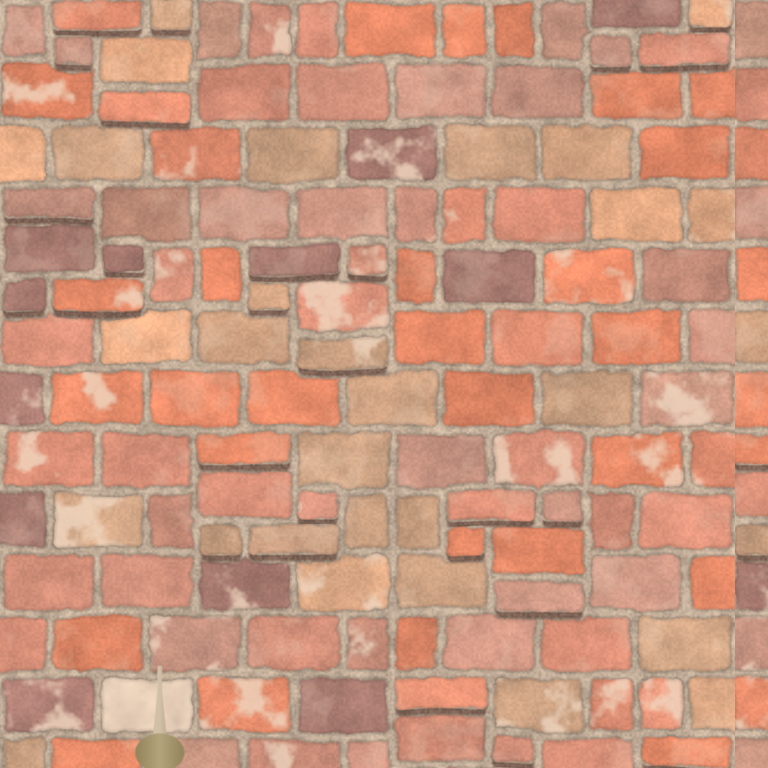
This texture is drawn by a WebGL 1 fragment shader. Its source:

```glsl
precision highp float;
uniform vec2 u_resolution;
#define GRID vec2(7.84, 12.53)
#define JOINT 0.0056
#define CORNER 0.007
#define ROUGHNESS 0.009
#define SEAM_X 0.957
#define SEAM_JUMP 0.697
#define SHADOW_DROP 0.12
#define SPLIT_CHANCE 0.07
#define STAIN_CHANCE 0.3
#define MORTAR vec3(0.75, 0.67, 0.59)
#define CHALK vec3(0.94, 0.84, 0.75)
#define SOOT vec3(0.47, 0.35, 0.30)

float hash(vec2 p) {
  vec3 q = fract(p.xyx * 0.1031);
  q += dot(q, q.yzx + 33.33);
  return fract((q.x + q.y) * q.z);
}
float noise(vec2 p) {
  vec2 i = floor(p), f = fract(p), e = vec2(1.0, 0.0);
  f = f * f * (3.0 - 2.0 * f);
  return mix(mix(hash(i), hash(i + e.xy), f.x),
             mix(hash(i + e.yx), hash(i + e.xx), f.x), f.y);
}
float fbm(vec2 p) {
  float sum = 0.0, amp = 0.533;
  for (int i = 0; i < 4; i++) {
    sum += amp * noise(p);
    p = p * 2.03 + 17.3;
    amp *= 0.5;
  }
  return sum;
}
// Distance to a rounded brick; rect is low and high corner in grid units
float brickDist(vec2 p, vec4 rect) {
  vec2 extent = 0.5 * (rect.zw - rect.xy) / GRID - JOINT - CORNER;
  vec2 a = abs(p - 0.5 * (rect.xy + rect.zw)) / GRID - extent;
  return length(max(a, 0.0)) + min(max(a.x, a.y), 0.0) - CORNER;
}
// Interlocked group of thin bricks, headers and one flush stretcher
vec4 groupRect(int k) {
  if (k == 0) return vec4(0.0, 0.0, 1.0, 0.62);
  if (k == 1) return vec4(0.0, 0.62, 1.0, 1.5);
  if (k == 2) return vec4(1.0, 0.93, 1.5, 1.52);
  if (k == 3) return vec4(0.0, 1.5, 0.5, 2.12);
  return vec4(0.5, 1.5, 1.5, 2.12);
}
vec3 clayColor(float t) {
  vec3 c = mix(vec3(0.88, 0.53, 0.40), vec3(0.84, 0.56, 0.47), smoothstep(0.15, 0.35, t));
  c = mix(c, vec3(0.77, 0.57, 0.50), smoothstep(0.38, 0.55, t));
  c = mix(c, vec3(0.78, 0.62, 0.50), smoothstep(0.58, 0.66, t));
  c = mix(c, vec3(0.90, 0.67, 0.52), smoothstep(0.75, 0.80, t));
  return mix(c, vec3(0.66, 0.48, 0.44), smoothstep(0.86, 0.90, t));
}
void main() {
  vec2 uv = gl_FragCoord.xy / u_resolution;
  float soft = max(0.0015, 1.0 / u_resolution.y);
  vec2 p = vec2(uv.x - SEAM_JUMP * step(SEAM_X, uv.x), 1.0 - uv.y);
  vec2 wobble = vec2(noise(p * 14.0), noise(p * 14.0 + 41.0)) - 0.5;
  vec2 w = p * GRID + wobble * vec2(0.05, 0.08);
  // Running bond, with some stretchers split into headers
  float row = floor(w.y), shift = 0.5 * (1.0 - mod(row, 2.0));
  float col = floor(w.x - shift);
  vec2 seed = vec2(col, row) + 20.0;
  vec4 rect = vec4(col + shift, row, col + shift + 1.0, row + 1.0);
  if (hash(seed + 7.0) < SPLIT_CHANCE) {
    float side = step(0.5, w.x - rect.x);
    rect.xz = rect.x + 0.5 * vec2(side, side + 1.0);
    seed.x += 50.0 * side;
  }
  bool pale = col == 1.0 && row == 11.0;
  // Brick groups on a diagonal lattice, every other one turned around
  float group = 1.0, raised = 1.0, shade = 1.0;
  vec2 groupSeed = vec2(0.0);
  for (int v = 0; v < 2; v++) {
    float turned = float(v);
    vec2 q = w - mix(vec2(0.0, 3.0), vec2(0.5, 0.0), turned);
    float tier = floor((q.y + 0.5) / 4.0);
    q = vec2(mod(q.x - 2.0 * tier + 2.0, 8.0) - 2.0, q.y - 4.0 * tier);
    vec2 origin = floor((w - q) * 2.0 + 0.5);
    q = mix(q, vec2(1.5, 2.06) - q, turned);
    vec2 drop = vec2(0.0, SHADOW_DROP * (1.0 - 2.0 * turned));
    for (int k = 0; k < 5; k++) {
      vec4 r = groupRect(k);
      float dist = brickDist(q, r);
      if (dist < group) groupSeed = origin + vec2(90.0 + float(k) * 13.0, 70.0);
      group = min(group, dist);
      if (k != 1) {
        raised = min(raised, dist);
        shade = min(shade, brickDist(q - drop, r));
      }
    }
  }
  float bond = max(brickDist(w, rect), 2.0 * JOINT - group);
  if (group < bond) { seed = groupSeed; pale = false; }
  float d = min(bond, group) + (fbm(p * 55.0) - 0.5) * ROUGHNESS;
  // Clay surface: mottling, grit and chalky stains
  float grit = noise(p * 330.0) - 0.5, mottle = fbm(p * 32.0 + seed * 3.7) - 0.5;
  vec3 clay = clayColor(hash(seed));
  clay *= 0.96 + 0.12 * hash(seed + 3.0) + 0.25 * mottle + 0.09 * grit;
  float stain = smoothstep(0.52, 0.72, fbm(p * 24.0 + seed * 5.1));
  clay = mix(clay, CHALK, stain * (0.2 + 0.6 * step(hash(seed + 11.0), STAIN_CHANCE)));
  if (pale) clay = CHALK * (0.97 + 0.2 * mottle);
  clay *= mix(1.0, 0.9, smoothstep(-0.005, 0.0, d));
  // Sandy mortar, darker beside the bricks
  vec3 mortar = MORTAR * (0.86 + 0.32 * fbm(p * 70.0) + 0.14 * grit);
  mortar *= mix(0.84, 1.0, smoothstep(0.0, 0.005, d));
  vec3 color = mix(clay, mortar, smoothstep(-soft, soft, d));
  // Shadow below the raised bricks
  float shadow = (1.0 - smoothstep(-0.003, 0.003, shade)) * smoothstep(0.0, 0.003, raised);
  color = mix(color, SOOT * (0.9 + 0.3 * grit), 0.8 * shadow);
  // Small fixture: tapering spike on a rounded base
  vec2 f = uv - vec2(0.208, 0.02);
  float spike = max(abs(f.x) - mix(0.011, 0.003, clamp(f.y / 0.08, 0.0, 1.0)), abs(f.y - 0.055) - 0.058);
  float knob = (length(f / vec2(0.032, 0.025)) - 1.0) * 0.025;
  color = mix(color, vec3(0.82, 0.75, 0.65) - 8.0 * max(f.x, 0.0), 1.0 - smoothstep(-soft, soft, spike));
  color = mix(color, vec3(0.70, 0.64, 0.48) - 4.0 * abs(f.x), 1.0 - smoothstep(-soft, soft, knob));
  gl_FragColor = vec4(color, 1.0);
}
```
